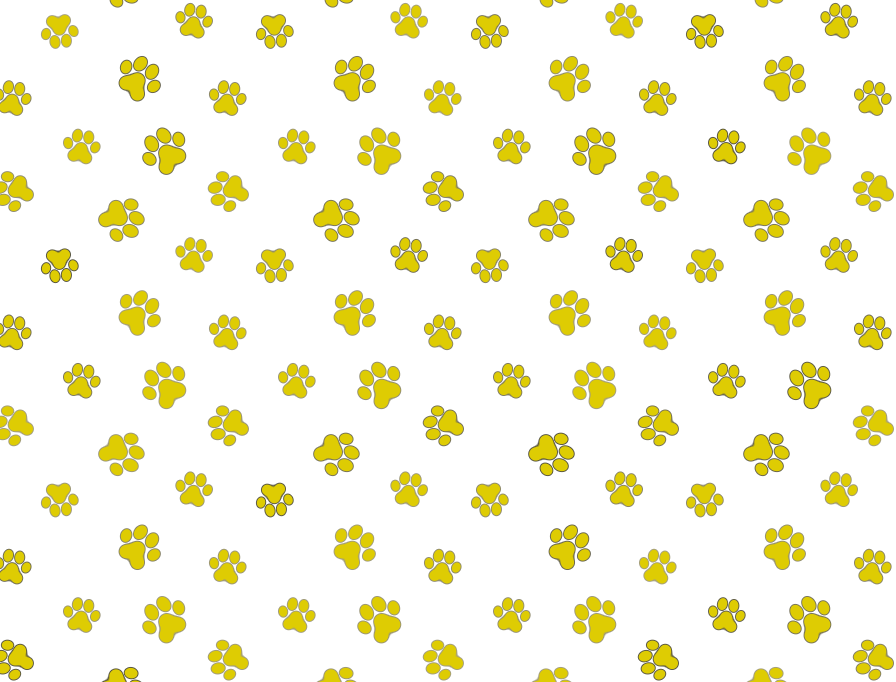
Give the GLSL for this pattern, as a WebGL 1 fragment shader.

```glsl
precision highp float;

uniform vec2 u_resolution;

float hash(vec2 p) {
  return fract(sin(dot(p, vec2(12.99, 78.23))) * 4375.85);
}

mat2 rotation(float a) {
  float c = cos(a), s = sin(a);
  return mat2(c, -s, s, c);
}

float smoothMin(float a, float b, float k) {
  float h = max(k - abs(a - b), 0.0) / k;
  return min(a, b) - 0.25 * h * h * k;
}

float ellipse(vec2 p, vec2 r) {
  float k = length(p / r);
  return k * (k - 1.0) / max(length(p / (r * r)), 0.001);
}

// Upright paw centred on its pad; droop lowers one heel lobe and lifts the other
float paw(vec2 p, float droop) {
  float pad = length(p - vec2(0.0, 3.2)) - 5.4;
  pad = smoothMin(pad, length(p - vec2(-5.4, -3.6 - droop)) - 4.9, 5.0);
  pad = smoothMin(pad, length(p - vec2(5.4, -3.6 + droop)) - 4.9, 5.0);

  // Toes mirror across the vertical axis
  vec2 q = vec2(abs(p.x), p.y);
  float inner = ellipse(rotation(0.08) * (q - vec2(4.9, 14.0)), vec2(4.3, 5.5));
  float outer = ellipse(rotation(-0.3) * (q - vec2(11.8, 6.4)), vec2(3.9, 4.8));
  return min(pad, min(inner, outer));
}

float coverage(float d, float pixel) {
  return clamp(0.5 - d / pixel, 0.0, 1.0);
}

void main() {
  // The canvas is 768 units wide, measured from its top left corner
  float pixel = 768.0 / u_resolution.x;
  vec2 p = (gl_FragCoord.xy - vec2(0.0, u_resolution.y)) * pixel;
  vec2 tile = vec2(184.3, 200.8);

  // Paws of one tile: centre, turn, scale
  vec4 paws[8];
  paws[0] = vec4(50.5, -21.5, 3.25, 1.0);
  paws[1] = vec4(165.3, -23.0, -0.16, 1.0);
  paws[2] = vec4(115.5, -72.2, -0.61, 1.23);
  paws[3] = vec4(9.8, -89.3, -0.16, 1.0);
  paws[4] = vec4(69.0, -130.8, -0.16, 1.0);
  paws[5] = vec4(145.2, -134.6, 0.59, 1.28);
  paws[6] = vec4(16.4, -162.4, 1.81, 1.1);
  paws[7] = vec4(99.0, -185.0, -2.02, 1.23);

  vec3 color = vec3(1.0);
  for (int i = 0; i < 8; i++) {
    vec4 spot = paws[i];
    vec2 cell = floor((p - spot.xy) / tile + 0.5);
    vec2 local = rotation(spot.z) * (p - spot.xy - cell * tile);
    float d = paw(local / spot.w, 1.5 * sin(spot.z)) * spot.w;

    // Outline darkness varies from paw to paw
    float wear = hash(cell + float(i) * 3.7);
    vec3 outline = mix(vec3(0.64, 0.62, 0.5), vec3(0.32, 0.31, 0.24), wear * wear);
    color = mix(color, outline, coverage(d - 0.45, pixel));
    color = mix(color, vec3(0.87, 0.8, 0.01), coverage(d + 0.35, pixel));
  }

  gl_FragColor = vec4(color, 1.0);
}
```
